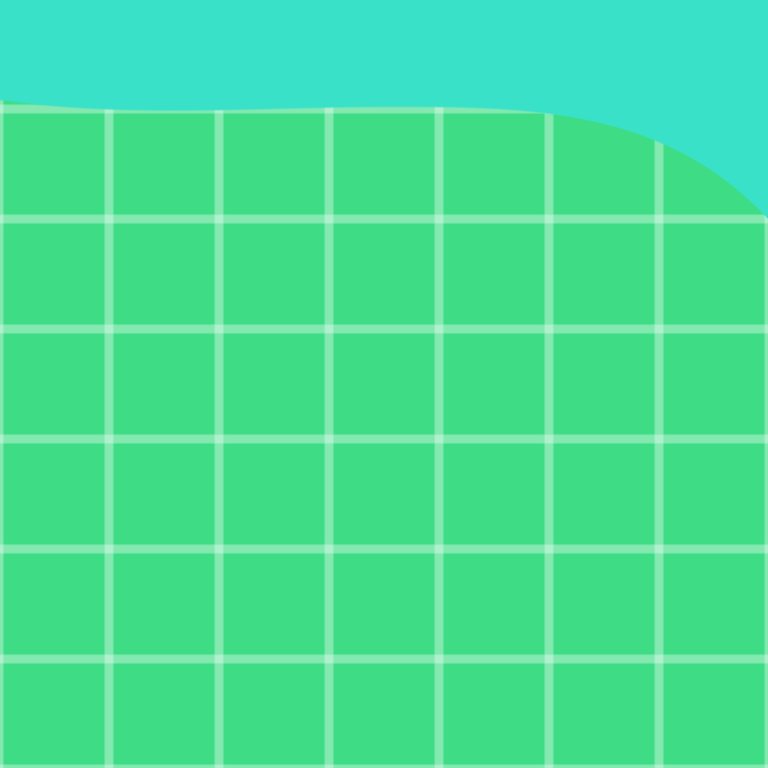
Give the GLSL for this background, as a Shadertoy shader.

```glsl
#define GRID_STEP 0.14323
#define GRID_ORIGIN -0.0013
#define LINE_WIDTH 0.0115
#define LINE_ALPHA 0.36
#define EDGE_SOFTNESS 0.0018
#define CREST vec2(0.508, 0.8607)
#define HILL_DROP 0.1458
#define GREEN vec3(0.24, 0.863, 0.52)
#define AQUA vec3(0.224, 0.882, 0.785)

// Height of the hill: a shallow dip left of the crest, a steep fall to its right
float hillHeight(float x) {
    float left = clamp(x / CREST.x, 0.0, 1.0);
    float right = max((x - CREST.x) / (1.0 - CREST.x), 0.0);
    float dip = (1.0 - left) * (1.0 - left) * (0.0547 * left - 0.0091);
    float cube = right * right * right;
    float fall = HILL_DROP * cube * mix(0.8, 1.0, 0.0) + HILL_DROP * 0.2 * cube * cube;
    return CREST.y - dip - fall;
}

// Coverage of the vertical (x) and horizontal (y) grid lines
vec2 gridLines(vec2 p, float soft) {
    vec2 cell = (p - GRID_ORIGIN) / GRID_STEP;
    vec2 dist = abs(cell - round(cell)) * GRID_STEP - 0.5 * LINE_WIDTH;
    return 1.0 - smoothstep(-soft, soft, dist);
}

void mainImage(out vec4 fragColor, in vec2 fragCoord) {
    vec2 uv = fragCoord / iResolution.xy;
    float pixel = 1.0 / min(iResolution.x, iResolution.y);
    float soft = max(EDGE_SOFTNESS, 0.75 * pixel);

    // Translucent lines, brighter where they cross
    vec2 lines = gridLines(uv, soft) * LINE_ALPHA;
    vec3 color = mix(GREEN, vec3(1.0), lines.x);
    color = mix(color, vec3(1.0), lines.y);

    // Aqua above the hill
    float above = uv.y - hillHeight(uv.x);
    color = mix(color, AQUA, smoothstep(-soft, soft, above));

    fragColor = vec4(color, 1.0);
}
```
